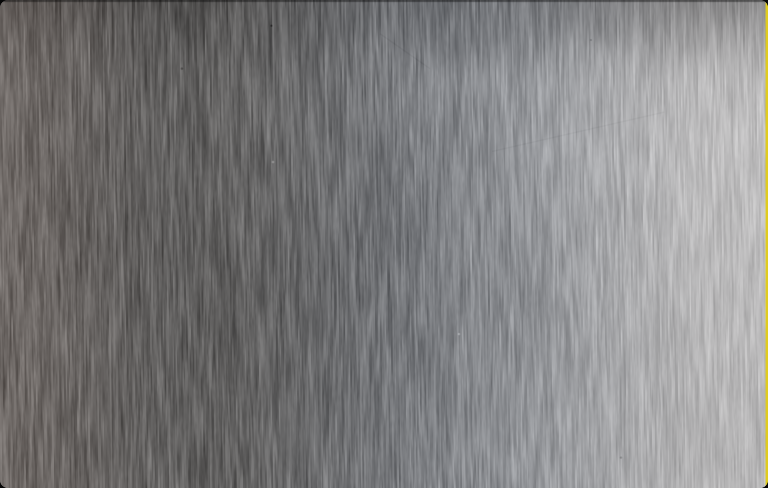
Write a WebGL 2 fragment shader that draws this texture.

```glsl
#version 300 es
precision highp float;
// Brushed steel sheet with fine upright grain, lit from the right.

uniform vec2 u_resolution;
out vec4 fragColor;

float hash(vec2 p) {
    return fract(sin(dot(p, vec2(12.9898, 78.233))) * 43758.5453);
}

// Smooth noise along one column, shifted so that neighbours do not line up.
float columnNoise(float column, float y) {
    y += hash(vec2(column, 3.7)) * 40.0;
    float row = floor(y);
    float t = smoothstep(0.0, 1.0, y - row);
    return mix(hash(vec2(column, row)), hash(vec2(column, row + 1.0)), t);
}

// Long thin fibres with crisp sides, centred on zero.
float fibres(vec2 p, vec2 density) {
    p *= density;
    float column = floor(p.x);
    float t = smoothstep(0.2, 0.8, p.x - column);
    return mix(columnNoise(column, p.y), columnNoise(column + 1.0, p.y), t) - 0.5;
}

float segmentDistance(vec2 p, vec2 a, vec2 b) {
    vec2 along = b - a;
    float t = clamp(dot(p - a, along) / dot(along, along), 0.0, 1.0);
    return length(p - a - along * t);
}

float roundedBox(vec2 p, vec2 halfSize, float radius) {
    vec2 q = abs(p) - halfSize + radius;
    return length(max(q, 0.0)) + min(max(q.x, q.y), 0.0) - radius;
}

void main() {
    vec2 uv = gl_FragCoord.xy / u_resolution;
    vec2 p = gl_FragCoord.xy / u_resolution.y;
    float aspect = u_resolution.x / u_resolution.y;
    float pixel = 1.0 / u_resolution.y;

    // Broad light: dim on the left, bright on the right, shaded along the top
    float light = 0.38 + 0.345 * smoothstep(0.2, 1.05, uv.x);
    light += 0.03 * smoothstep(0.22, 0.0, uv.x);
    light -= (0.05 + 0.12 * smoothstep(0.4, 0.9, uv.x)) * smoothstep(0.82, 1.02, uv.y);
    light -= 0.03 * exp(-14.0 * dot(uv - vec2(0.52, 0.4), uv - vec2(0.52, 0.4)));
    light += 0.03 * exp(-12.0 * dot(uv - vec2(0.95, 0.6), uv - vec2(0.95, 0.6)));

    // Warm on the left, cool in the middle, neutral on the right
    vec3 tint = mix(vec3(0.022, 0.0, -0.012), vec3(0.005, 0.0, -0.003), smoothstep(0.0, 0.25, uv.x));
    tint = mix(tint, vec3(-0.01, -0.001, 0.015), smoothstep(0.25, 0.58, uv.x));
    tint = mix(tint, vec3(0.003, 0.0, 0.003), smoothstep(0.65, 0.95, uv.x));

    // Grain from hair-thin to broad, leaning very slightly
    vec2 g = vec2(p.x + 0.012 * p.y, p.y);
    float grain = 0.125 * fibres(g, vec2(310.0, 19.0));
    grain += 0.105 * fibres(g + 3.1, vec2(225.0, 13.0));
    grain += 0.045 * fibres(g + 7.3, vec2(110.0, 12.0));
    grain += 0.025 * fibres(g + 5.7, vec2(38.0, 9.0));
    grain += 0.03 * fibres(g + 1.9, vec2(320.0, 85.0));
    light += grain * mix(1.0, 0.72, smoothstep(0.55, 1.0, uv.x));

    // Faint scratches across the grain
    float scratch = segmentDistance(p, vec2(1.01, 0.69), vec2(1.36, 0.77));
    scratch = min(scratch, segmentDistance(p, vec2(0.78, 0.93), vec2(0.88, 0.86)));
    light -= 0.025 * (1.0 - smoothstep(0.0, 0.001 + pixel, scratch));

    // A few dark and pale specks
    for (int i = 0; i < 6; i++) {
        float k = float(i);
        vec2 centre = vec2(hash(vec2(k, 1.3)) * aspect, hash(vec2(k, 8.1)));
        float radius = 0.001 + 0.0015 * hash(vec2(k, 5.9));
        float speck = 1.0 - smoothstep(radius - pixel, radius + pixel, length(p - centre));
        light += speck * (i % 3 == 0 ? 0.16 : -0.14);
    }

    vec3 colour = vec3(light) + tint;

    // Dark top rim, yellow strip at the right, black outside the round corners
    colour *= 1.0 - 0.4 * smoothstep(0.996 - pixel, 0.998, uv.y);
    float strip = smoothstep(-0.5 * pixel, 0.5 * pixel, p.x - aspect + 0.005);
    colour = mix(colour, vec3(0.88, 0.80, 0.12), strip);
    float sheet = roundedBox(p - 0.5 * vec2(aspect, 1.0), 0.5 * vec2(aspect, 1.0), 0.016);
    colour = mix(colour, vec3(0.03), smoothstep(-0.5 * pixel, 0.5 * pixel, sheet));

    fragColor = vec4(clamp(colour, 0.0, 1.0), 1.0);
}
```
